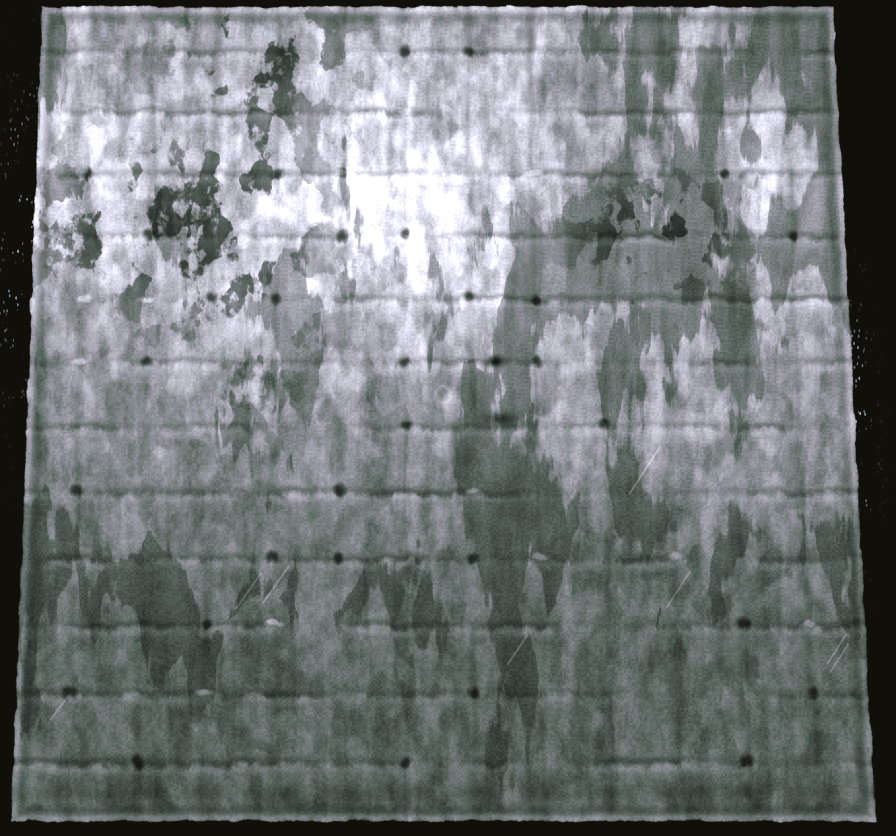
This texture is drawn by a Shadertoy shader. Its source:

```glsl
// Weathered silver metal panel with a faint dented grid, torn pale film and a dark surround.

vec2 hash2(vec2 c) {
    return fract(sin(vec2(dot(c, vec2(127.1, 311.7)), dot(c, vec2(269.5, 183.3)))) * 43758.5);
}

// Cellular noise: x = smoothly blended cell values, y = distance to nearest site
vec2 cells(vec2 p) {
    vec2 base = floor(p);
    float sum = 0.0, total = 0.0, nearest = 9.0;
    for (int j = -1; j <= 1; j++)
    for (int i = -1; i <= 1; i++) {
        vec2 cell = base + vec2(i, j);
        vec2 h = hash2(cell);
        float d = length(cell + h - p);
        float w = exp(-7.0 * d * d);
        sum += w * fract(h.x * 17.0 + h.y * 31.0);
        total += w;
        nearest = min(nearest, d);
    }
    return vec2(sum / total, nearest);
}

float layers(vec2 p) {
    float sum = 0.0, amp = 0.5;
    for (int i = 0; i < 5; i++) {
        sum += amp * cells(p).x;
        p = mat2(1.9, 0.5, -0.5, 1.9) * p + 13.7;
        amp *= 0.55;
    }
    return sum / 1.055;
}

float spot(vec2 p, vec2 center, vec2 radius) {
    vec2 d = (p - center) / radius;
    return exp(-dot(d, d));
}

float segment(vec2 p, vec2 a, vec2 b) {
    vec2 d = b - a;
    return length(p - a - d * clamp(dot(p - a, d) / dot(d, d), 0.0, 1.0));
}

void mainImage(out vec4 fragColor, in vec2 fragCoord) {
    vec2 uv = fragCoord / iResolution.xy;
    vec2 q = fragCoord / iResolution.y;
    float px = 1.0 / iResolution.y;

    // Panel coordinates on a slightly tapered sheet
    float v = (uv.y - 0.018) / 0.974;
    float left = mix(0.013, 0.047, v), right = mix(0.977, 0.930, v);
    vec2 p = vec2((uv.x - left) / (right - left), v);
    float fine = layers(q * vec2(55.0, 38.0));
    float streak = layers(q * vec2(48.0, 9.0) + 5.0);
    float ragged = layers(q * vec2(13.0, 5.0) + 31.0);
    float edge = min(min(p.x, 1.0 - p.x), min(v, 1.0 - v)) + 0.006 * (fine - 0.5);

    // Broad lighting with bright reflections
    float light = mix(0.37, 0.62, smoothstep(0.12, 0.72, v));
    light += 0.36 * spot(p, vec2(0.42, 0.76), vec2(0.23, 0.17));
    light += 0.28 * spot(p, vec2(0.03, 0.79), vec2(0.07, 0.10));
    light += 0.20 * spot(p, vec2(0.95, 0.78), vec2(0.10, 0.08));
    light += 0.06 * spot(p, vec2(0.80, 0.48), vec2(0.16, 0.11));

    // Pale film, torn along vertical drips
    float region = 0.36 * smoothstep(0.24, 0.48, v) - 0.12
        - 0.48 * spot(p, vec2(0.78, 0.69), vec2(0.19, 0.10))
        - 0.25 * spot(p, vec2(0.10, 0.73), vec2(0.07, 0.06))
        - 0.25 * spot(p, vec2(0.73, 0.95), vec2(0.09, 0.05))
        - 0.20 * spot(p, vec2(0.52, 0.42), vec2(0.06, 0.10));
    float film = smoothstep(-0.025, 0.035, region + 1.3 * (ragged - 0.5) + 0.35 * (streak - 0.5));
    float grit = smoothstep(0.0, 0.02, 0.25 - v + 0.6 * (layers(q * vec2(12.0, 3.5) + 70.0) - 0.5));
    float tone = light * mix(mix(0.74, 1.06, grit), 1.04, film);
    tone *= 1.0 + 0.55 * (streak - 0.5) + mix(0.25, 0.65, max(film, grit)) * (fine - 0.5);
    tone += 0.07 * (hash2(floor(q * 430.0)).x - 0.5);

    // Corroded pits and small crusts
    float crust = 0.12 + spot(p, vec2(0.12, 0.73), vec2(0.13, 0.10))
        + 0.7 * spot(p, vec2(0.27, 0.74), vec2(0.08, 0.25))
        + spot(p, vec2(0.77, 0.72), vec2(0.10, 0.07))
        + 0.7 * spot(p, vec2(0.28, 0.95), vec2(0.12, 0.06));
    float pits = smoothstep(0.54, 0.66, layers(q * vec2(34.0, 26.0) + 90.0));
    tone *= 1.0 - 0.6 * min(crust, 1.0) * pits;

    // Dented grid; rows widen towards the bottom
    float t = (1.0 - v - 0.1286) / 0.7986;
    vec2 grid = vec2(p.x * 12.64 + 0.2, 10.0 * t + 0.64 * t * (1.0 - t));
    grid += 0.16 * (vec2(streak, fine) - 0.5);
    vec2 id = floor(grid + 0.5), off = grid - id;
    vec2 wear = vec2(cells(vec2(id.x * 7.0, grid.y)).x, cells(vec2(grid.x, id.y * 7.0)).x);
    vec2 seam = exp(-off * off / vec2(0.004, 0.003));
    tone *= 1.0 - dot(seam, vec2(0.20, 0.34) * wear);
    tone += 0.10 * wear.y * exp(-pow((off.y - 0.11) / 0.06, 2.0));
    vec2 knot = hash2(id + 4.0);
    float r = length(off);
    tone *= 1.0 - 0.6 * step(0.78, knot.x) * smoothstep(0.13, 0.03, r);
    tone += 0.28 * step(0.93, knot.y) * smoothstep(0.12, 0.03, length(off * vec2(0.7, 1.6)));
    tone *= 1.0 - 0.25 * smoothstep(0.5, 0.2, abs(off.x)) * spot(vec2(0.0, v), vec2(0.0, 0.035), vec2(1.0, 0.012));

    // Central holes and a shallow ring
    tone *= 1.0 - 0.85 * spot(p, vec2(0.567, 0.564), vec2(0.010, 0.007));
    tone *= 1.0 - 0.6 * spot(p, vec2(0.573, 0.494), vec2(0.020, 0.008));
    float ring = length((p - vec2(0.503, 0.523)) * vec2(1.0, 0.98));
    tone += 0.12 * exp(-pow((ring - 0.009) / 0.003, 2.0));

    // Fine scratches on the lower half
    for (int i = 0; i < 9; i++) {
        vec2 h = hash2(vec2(i, 51)), a = h * vec2(1.0, 0.42) + 0.03;
        float d = segment(p, a, a + vec2(0.03, 0.045) * (0.4 + h.y));
        tone += 0.14 * smoothstep(0.0008 + px, 0.0004, d);
    }

    // Rim shading, cool highlights and green shadows
    tone *= 1.0 - 0.22 * exp(-pow((edge - 0.014) / 0.007, 2.0));
    tone += 0.12 * exp(-pow((edge - 0.004) / 0.004, 2.0));
    vec3 tint = mix(vec3(0.93, 1.05, 0.99), vec3(0.99, 0.985, 1.055), smoothstep(0.32, 0.64, tone));
    vec3 panel = clamp(tone * tint, 0.0, 1.0);

    // Dark surround with glinting flakes beside the sheet
    vec3 surround = vec3(0.065, 0.058, 0.035);
    float sides = spot(p, vec2(1.005, 0.50), vec2(0.018, 0.13)) + spot(p, vec2(-0.015, 0.72), vec2(0.025, 0.17));
    float flakes = smoothstep(0.24, 0.10, cells(q * vec2(150.0, 85.0)).y) * smoothstep(0.48, 0.65, fine);
    surround += vec3(0.55, 0.65, 0.72) * flakes * sides;

    fragColor = vec4(mix(surround, panel, smoothstep(-px, px, edge)), 1.0);
}
```
